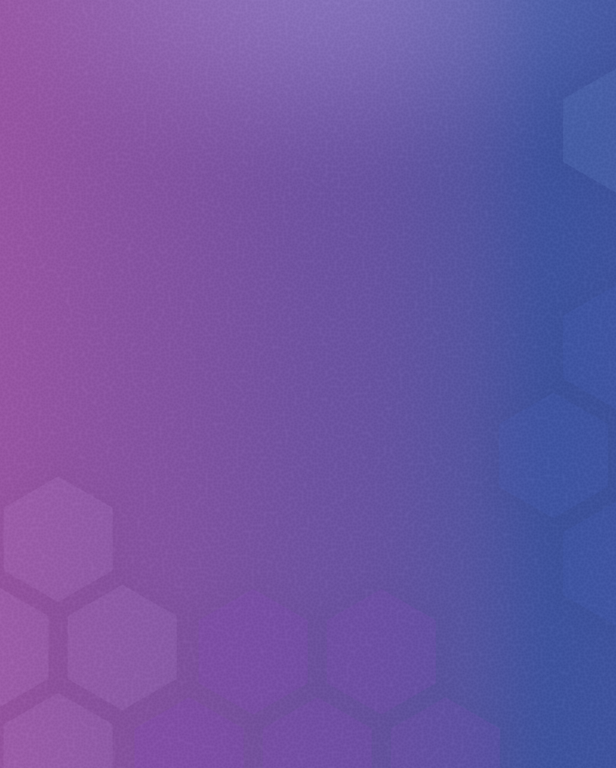
Give the GLSL for this background, as a Shadertoy shader.

```glsl
const vec2 CANVAS = vec2(0.8, 1.0);
const vec3 ORCHID = vec3(0.600, 0.335, 0.640);
const vec3 PLUM   = vec3(0.500, 0.328, 0.635);
const vec3 VIOLET = vec3(0.415, 0.328, 0.635);
const vec3 INDIGO = vec3(0.335, 0.335, 0.630);
const vec3 BLUE   = vec3(0.248, 0.328, 0.622);

const vec3 GLOW_COLOR   = vec3(0.80, 0.77, 1.00);
const vec2 GLOW_CENTER  = vec2(0.42, 1.04);
const vec2 GLOW_RADII   = vec2(0.56, 0.31);
const float GLOW_AMOUNT = 0.27;

const vec3 PALE_TINT   = vec3(0.85, 0.75, 0.95);
const vec3 PURPLE_TINT = vec3(0.50, 0.27, 0.69);
const vec3 BLUE_TINT   = vec3(0.27, 0.36, 0.70);
const vec3 SKY_TINT    = vec3(0.60, 0.80, 0.95);
const float HEX_APOTHEM = 0.0708;
const float HEX_ROUND   = 0.004;
const vec2 HEX_PITCH    = vec2(0.1665, 0.1410);
const vec2 PALE_ORIGIN   = vec2(0.0755, 0.0160);
const vec2 PURPLE_ORIGIN = vec2(0.2455, 0.0104);
const vec2 BLUE_ORIGIN   = vec2(0.8020, 0.2660);

const float SHADOW_WIDTH  = 0.022;
const float SHADOW_AMOUNT = 0.022;
const float GRAIN_SCALE   = 250.0;
const float GRAIN_AMOUNT  = 0.042;
const float GRAIN_MEAN    = 0.45;

vec2 hash2(vec2 cell) {
    vec3 q = fract(cell.xyx * vec3(0.1031, 0.1030, 0.0973));
    q += dot(q, q.yzx + 33.33);
    return fract((q.xx + q.yz) * q.zy);
}

// Distance to the nearest scattered point
float cellular(vec2 p) {
    vec2 cell = floor(p);
    float nearest = 2.0;
    for (int y = -1; y <= 1; y++)
        for (int x = -1; x <= 1; x++) {
            vec2 neighbor = cell + vec2(x, y);
            nearest = min(nearest, length(neighbor + hash2(neighbor) - p));
        }
    return nearest;
}

// Rounded hexagon with its point upward
float hexagon(vec2 p) {
    const vec3 k = vec3(-0.8660254, 0.5, 0.5773503);
    float apothem = HEX_APOTHEM - HEX_ROUND;
    p = abs(p.yx);
    p -= 2.0 * min(dot(k.xy, p), 0.0) * k.xy;
    p -= vec2(clamp(p.x, -k.z * apothem, k.z * apothem), apothem);
    return length(p) * sign(p.y) - HEX_ROUND;
}

// Translucent tile with a faint shadow outside its edge
void addTile(inout vec3 color, vec2 p, vec2 center, vec3 tint, float amount) {
    float d = hexagon(p - center);
    float edge = 0.9 / iResolution.y;
    float inside = 1.0 - smoothstep(-edge, edge, d);
    float shadow = exp(-max(d, 0.0) / SHADOW_WIDTH) * (1.0 - inside);
    color *= 1.0 - SHADOW_AMOUNT * shadow;
    color = mix(color, tint, amount * inside);
}

vec3 backdrop(vec2 p) {
    float x = p.x / CANVAS.x;
    vec3 color = mix(ORCHID, PLUM, smoothstep(-0.10, 0.38, x));
    color = mix(color, VIOLET, smoothstep(0.26, 0.62, x));
    color = mix(color, INDIGO, smoothstep(0.56, 0.80, x));
    color = mix(color, BLUE, smoothstep(0.74, 0.91, x));
    float falloff = 1.0 - smoothstep(0.0, 1.0, length((p - GLOW_CENTER) / GLOW_RADII));
    return mix(color, GLOW_COLOR, GLOW_AMOUNT * falloff);
}

void mainImage(out vec4 fragColor, in vec2 fragCoord) {
    vec2 p = fragCoord / iResolution.xy * CANVAS;
    vec3 color = backdrop(p);

    // Pale cluster: rows of one, two and one
    for (int row = 0; row < 3; row++) {
        int count = 1 + row % 2;
        for (int i = 0; i < count; i++) {
            vec2 cell = vec2(float(i) - 0.5 * float(row % 2), row);
            addTile(color, p, PALE_ORIGIN + HEX_PITCH * cell, PALE_TINT, 0.07);
        }
    }

    // Purple cluster, fading to the right
    for (int row = 0; row < 2; row++)
        for (int i = 0; i < 3 - row; i++) {
            vec2 cell = vec2(float(i) + 0.5 * float(row), row);
            float amount = 0.32 - 0.06 * cell.x;
            addTile(color, p, PURPLE_ORIGIN + HEX_PITCH * cell, PURPLE_TINT, amount);
        }

    // Blue zigzag with a gap below its paler top tile
    for (int row = 0; row < 5; row++) {
        if (row == 3) continue;
        vec2 center = BLUE_ORIGIN + HEX_PITCH * vec2(-0.5 * float(row % 2), row);
        bool top = row == 4;
        addTile(color, p, center, top ? SKY_TINT : BLUE_TINT, top ? 0.08 : 0.20);
    }

    // Fine mottled grain
    color += GRAIN_AMOUNT * (cellular(p * GRAIN_SCALE) - GRAIN_MEAN);
    fragColor = vec4(clamp(color, 0.0, 1.0), 1.0);
}
```
